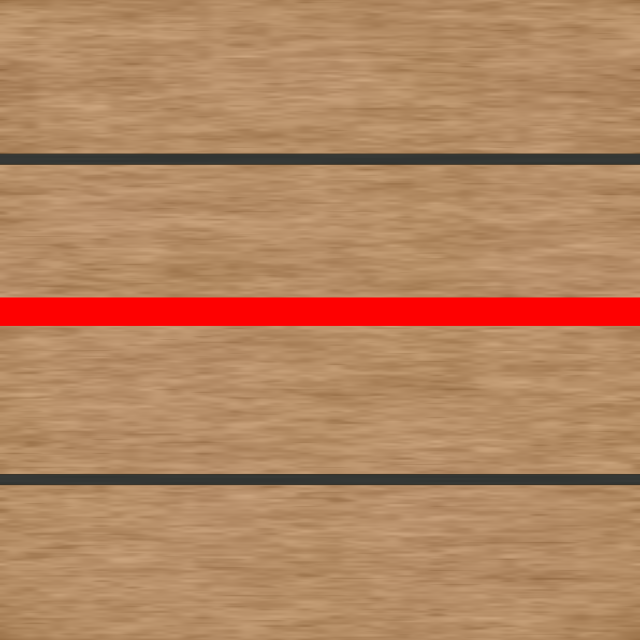
Give the GLSL for this texture, as a Shadertoy shader.

```glsl
float hash(vec2 p) {
    return fract(sin(dot(p, vec2(127.1, 311.7))) * 43758.5453);
}

// Value noise that wraps after the given number of cells
float tiledNoise(vec2 uv, vec2 cells) {
    vec2 p = uv * cells;
    vec2 i = floor(p);
    vec2 f = fract(p);
    f = f * f * (3.0 - 2.0 * f);
    vec2 a = mod(i, cells);
    vec2 b = mod(i + 1.0, cells);
    return mix(mix(hash(a), hash(vec2(b.x, a.y)), f.x),
               mix(hash(vec2(a.x, b.y)), hash(b), f.x), f.y);
}

// Smooth coverage of a horizontal band
float band(float y, float center, float halfWidth, float pixel) {
    return 1.0 - smoothstep(-0.6 * pixel, 0.6 * pixel, abs(y - center) - halfWidth);
}

// Fine fibres stretched along x, with sparse dark pores
vec3 woodColor(vec2 uv) {
    float grain = 0.0;
    float weight = 0.055;
    vec2 cells = vec2(5.0, 47.0);
    for (int i = 0; i < 4; i++) {
        grain += weight * (tiledNoise(uv, cells) - 0.5);
        cells = floor(cells * vec2(2.1, 1.8));
        weight *= 1.12;
    }
    float pores = smoothstep(0.72, 1.0, tiledNoise(uv, vec2(19.0, 230.0)));
    float fibres = smoothstep(0.75, 1.0, tiledNoise(uv, vec2(13.0, 170.0)));
    float tint = tiledNoise(uv, vec2(6.0, 9.0)) - 0.5;
    vec3 wood = vec3(0.712, 0.555, 0.402) + grain * vec3(0.85, 0.9, 0.9);
    wood += tint * vec3(0.012, 0.008, 0.024);
    return wood - 0.05 * pores + 0.03 * fibres;
}

void mainImage(out vec4 fragColor, in vec2 fragCoord) {
    vec2 uv = fragCoord / iResolution.xy;
    float pixel = 1.0 / iResolution.y;
    vec3 color = woodColor(uv);

    // Two dark caulking seams, with brownish rims
    float seamY = abs(uv.y - 0.501) - 0.2503;
    float streak = tiledNoise(uv, vec2(7.0, 310.0)) - 0.5;
    vec3 caulk = mix(vec3(0.205, 0.215, 0.205), vec3(0.23, 0.20, 0.15),
                     smoothstep(0.0062, 0.0085, abs(seamY)));
    color = mix(color, caulk + 0.025 * streak, band(seamY, 0.0, 0.0088, pixel));

    // Red stripe just above the middle
    color = mix(color, vec3(0.995, 0.004, 0.004), band(uv.y, 0.513, 0.0222, pixel));

    fragColor = vec4(color, 1.0);
}
```
